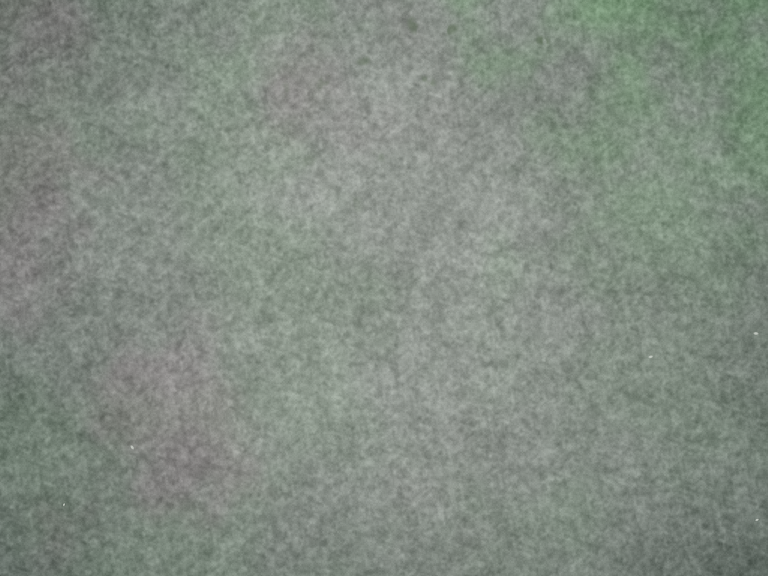
Reproduce this texture procedurally as a Shadertoy shader.

```glsl
const vec3 FELT_GRAY = vec3(0.573, 0.587, 0.571);
const vec3 EDGE_LOSS = vec3(0.232, 0.208, 0.212);
const vec3 MOSS_TINT = vec3(-0.030, 0.028, -0.034);
const vec3 ROSE_TINT = vec3(0.026, -0.010, 0.012);
const vec3 TUFT_COLOR = vec3(0.33, 0.40, 0.30);
const vec3 LINT_COLOR = vec3(0.80, 0.82, 0.79);

float hash(vec2 p) {
    vec3 q = fract(vec3(p.xyx) * 0.1031);
    q += dot(q, q.yzx + 33.33);
    return fract((q.x + q.y) * q.z);
}

vec2 hash2(vec2 p) {
    return vec2(hash(p), hash(p + 57.3));
}

float noise(vec2 p) {
    vec2 cell = floor(p);
    vec2 f = fract(p);
    f = f * f * (3.0 - 2.0 * f);
    float low = mix(hash(cell), hash(cell + vec2(1, 0)), f.x);
    float high = mix(hash(cell + vec2(0, 1)), hash(cell + vec2(1, 1)), f.x);
    return mix(low, high, f.y);
}

float fbm(vec2 p, int octaves) {
    float sum = 0.0, weight = 0.5, total = 0.0;
    for (int i = 0; i < octaves; i++) {
        sum += weight * noise(p);
        total += weight;
        weight *= 0.55;
        p = mat2(1.6, 1.2, -1.2, 1.6) * p + 11.7;
    }
    return sum / total;
}

mat2 rotation(float angle) {
    float c = cos(angle), s = sin(angle);
    return mat2(c, s, -s, c);
}

// Short fibers crossing in several directions
float fibers(vec2 p, float density) {
    float sum = 0.0;
    for (int i = 0; i < 3; i++) {
        vec2 q = rotation(0.35 + 1.05 * float(i)) * p;
        sum += noise(q * density * vec2(0.55, 1.15) + 31.0 * float(i)) - 0.5;
    }
    return sum / 1.73;
}

// Soft scattered ellipses, one possible per grid cell
float flecks(vec2 p, float density, float chance, float radius, float seed) {
    vec2 g = p * density;
    float cover = 0.0;
    for (int y = -1; y <= 1; y++)
    for (int x = -1; x <= 1; x++) {
        vec2 cell = floor(g) + vec2(x, y);
        vec2 id = cell + seed;
        vec2 offset = (g - cell - hash2(id)) / density;
        offset = rotation(6.28 * hash(id + 7.1)) * offset;
        float size = radius * mix(0.6, 1.3, hash(id + 19.4));
        float reach = length(offset * vec2(1.0, 1.7)) / size;
        float present = step(hash(id + 41.9), chance);
        cover = max(cover, present * (1.0 - smoothstep(0.25, 1.0, reach)));
    }
    return cover;
}

void mainImage(out vec4 fragColor, in vec2 fragCoord) {
    vec2 p = fragCoord / iResolution.y;
    float aspect = iResolution.x / iResolution.y;
    vec2 uv = vec2(p.x / aspect, p.y);

    // Uneven lighting that falls off toward the corners
    vec2 fromLight = p - vec2(0.51 * aspect, 0.57);
    vec3 color = FELT_GRAY - EDGE_LOSS * dot(fromLight, fromLight);

    // Broad mossy and rosy stains
    float upperRight = smoothstep(0.35, 1.0, uv.y) * smoothstep(0.05, 0.8, uv.x);
    float moss = smoothstep(0.40, 0.72, fbm(p * 4.2 + 3.0, 4));
    color += MOSS_TINT * (0.15 + moss * (0.3 + 1.1 * upperRight));
    float rose = smoothstep(0.46, 0.70, fbm(p * 3.6 + 23.0, 4));
    color += ROSE_TINT * rose * (1.0 - smoothstep(0.25, 0.75, uv.x));

    // Cloudy wear and fine felt grain
    color += 0.085 * (fbm(p * 6.0 + 61.0, 4) - 0.5);
    color += 0.065 * (fbm(p * 38.0, 3) - 0.5);
    color += 0.115 * fibers(p, 175.0) + 0.065 * fibers(p + 5.0, 90.0);
    color += 0.035 * (hash(floor(p * 384.0)) - 0.5);

    // Dark tufts in the mossy part and a little pale lint
    float ragged = smoothstep(0.25, 0.65, noise(p * 110.0));
    float tufts = flecks(p, 9.0, 0.30, 0.020, 13.0) * ragged * upperRight;
    color = mix(color, TUFT_COLOR, 0.6 * tufts);
    float lint = flecks(p, 7.0, 0.14, 0.0055, 83.0);
    color = mix(color, LINT_COLOR, 0.85 * lint);

    fragColor = vec4(clamp(color, 0.0, 1.0), 1.0);
}
```
